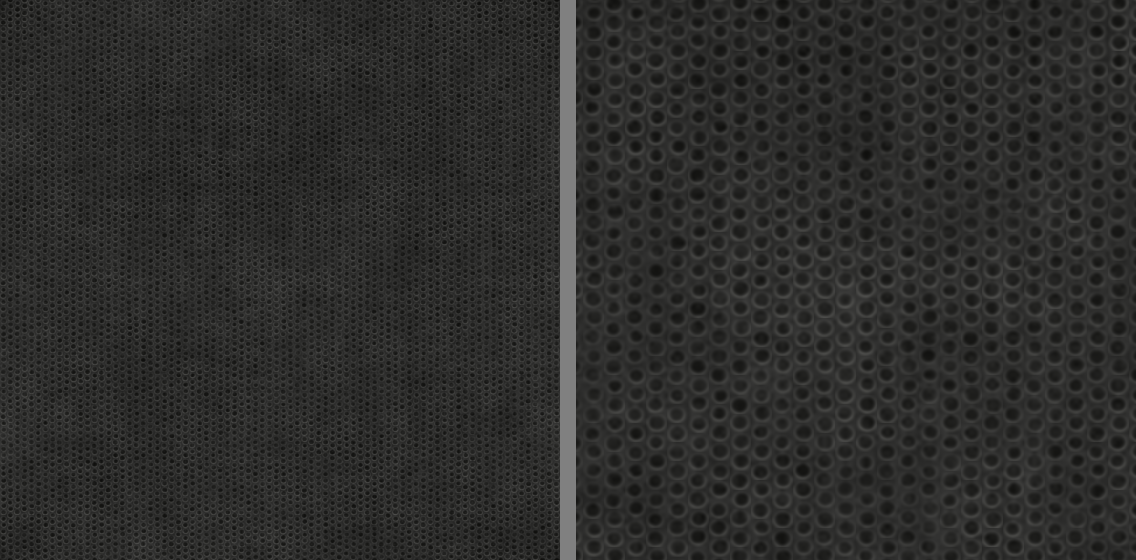
Left, the full canvas; right, a detail of the centre.
Give the GLSL for this texture, as a WebGL 2 fragment shader.

```glsl
#version 300 es
precision highp float;

uniform vec2 u_resolution;
out vec4 outColor;

// Weave layout: odd columns are shifted by half a row
const vec2 CELLS = vec2(80.0, 88.0);
const float HOLE_RADIUS = 0.29;
const float HOLE_SOFTNESS = 0.13;
const float RIM_WIDTH = 0.11;
const float POSITION_JITTER = 0.12;

// Colours
const vec3 HOLE_COLOR = vec3(0.085, 0.085, 0.078);
const vec3 CLOTH_COLOR = vec3(0.164, 0.164, 0.160);
const vec3 RIM_COLOR = vec3(0.280, 0.280, 0.270);

// Wear and variation
const float HOLE_DEPTH = 0.85;
const float RIM_STRENGTH = 0.72;
const float CLOUD_STRENGTH = 0.046;
const float THREAD_STRENGTH = 0.042;
const float GRAIN_STRENGTH = 0.050;

float hash(vec2 p) {
    vec3 q = fract(vec3(p.xyx) * 0.1031);
    q += dot(q, q.yzx + 33.33);
    return fract((q.x + q.y) * q.z);
}

// Value noise that wraps after the given whole number of lattice steps
float wrapNoise(vec2 uv, vec2 period) {
    vec2 p = uv * period;
    vec2 cell = floor(p);
    vec2 f = fract(p);
    f = f * f * (3.0 - 2.0 * f);
    vec2 lo = mod(cell, period);
    vec2 hi = mod(cell + 1.0, period);
    float bottom = mix(hash(lo), hash(vec2(hi.x, lo.y)), f.x);
    float top = mix(hash(vec2(lo.x, hi.y)), hash(hi), f.x);
    return mix(bottom, top, f.y);
}

float clouds(vec2 uv) {
    float sum = 0.0;
    float weight = 0.5;
    float period = 4.0;
    for (int i = 0; i < 4; i++) {
        sum += weight * (wrapNoise(uv, vec2(period)) - 0.5);
        weight *= 0.55;
        period *= 2.0;
    }
    return sum;
}

vec3 weave(vec2 uv) {
    // Staggered cell and its wrapped identity
    vec2 p = uv * CELLS;
    p.y += 0.5 * mod(floor(p.x), 2.0);
    vec2 id = mod(floor(p), CELLS);
    vec2 local = fract(p) - 0.5;

    // Each hole differs slightly in place, size and depth
    vec2 jitter = vec2(hash(id + 17.0), hash(id + 131.0)) - 0.5;
    vec2 d = local - jitter * POSITION_JITTER;
    float radius = HOLE_RADIUS * mix(0.88, 1.12, hash(id + 251.0));
    float depth = HOLE_DEPTH * mix(0.6, 1.15, hash(id + 367.0));
    float dist = length(d) - radius;

    // Dark pit, with a raised rim catching light along its lower edge
    float soft = max(HOLE_SOFTNESS, 0.7 * CELLS.y / u_resolution.y);
    float hole = 1.0 - smoothstep(-soft, soft, dist);
    float rim = exp(-pow((dist - RIM_WIDTH) / RIM_WIDTH, 2.0));
    float facing = 0.5 - 0.5 * d.y / max(length(d), 0.001);
    float wear = mix(0.4, 1.3, wrapNoise(uv, vec2(24.0)));
    rim *= mix(0.2, 1.0, facing) * wear * RIM_STRENGTH;

    vec3 color = mix(CLOTH_COLOR, RIM_COLOR, clamp(rim, 0.0, 1.0));
    return mix(color, HOLE_COLOR, clamp(hole * depth, 0.0, 1.0));
}

void main() {
    vec2 uv = gl_FragCoord.xy / u_resolution;
    vec3 color = weave(uv);

    // Faded patches, uneven threads both ways and fine grain
    float shade = clouds(uv) * CLOUD_STRENGTH;
    float threads = wrapNoise(uv, vec2(80.0, 8.0)) + wrapNoise(uv, vec2(20.0, 176.0)) - 1.0;
    shade += threads * THREAD_STRENGTH * 0.5;
    shade += (wrapNoise(uv, vec2(320.0)) - 0.5) * GRAIN_STRENGTH;

    outColor = vec4(color + shade, 1.0);
}
```
